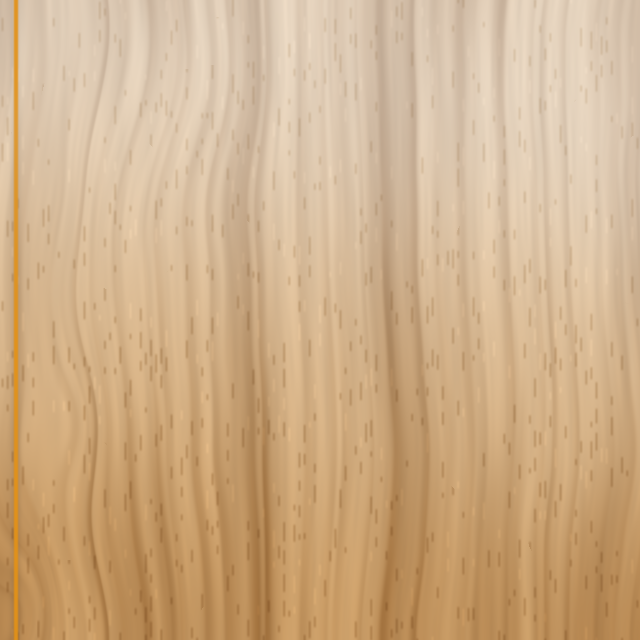
A WebGL 2 fragment shader for this texture:

```glsl
#version 300 es
precision highp float;
// Pale planed wood with vertical grain, fading from cream down to warm tan.
// A warped across-grain coordinate carries soft veins and broad bands;
// stretched noise adds fibres, hashed cells add pores, and one seam glows amber.

uniform vec2 u_resolution;
out vec4 fragColor;

const vec3 CREAM = vec3(0.905, 0.835, 0.750);
const vec3 HONEY = vec3(0.855, 0.725, 0.565);
const vec3 TAN = vec3(0.815, 0.640, 0.425);
const vec3 AMBER = vec3(0.890, 0.570, 0.090);
const vec3 VEIN_PALE = vec3(0.850, 0.815, 0.790);  // tint of dark grain, top
const vec3 VEIN_DEEP = vec3(0.790, 0.715, 0.600);  // tint of dark grain, bottom
const int VEINS = 27;
const int KNOTS = 6;
const float BAND_DEPTH = 0.62;
const float FIBRE_DEPTH = 0.035;
const vec2 PORE_CELLS = vec2(125.0, 25.0);
const float PORE_SHARE = 0.16;
const float SEAM_X = 0.025;
const float SEAM_HALF = 0.0028;

float hash(vec2 p) {
    vec3 q = fract(vec3(p.xyx) * 0.1031);
    q += dot(q, q.yzx + 33.33);
    return fract((q.x + q.y) * q.z);
}

float noise(vec2 p) {
    vec2 cell = floor(p), f = fract(p);
    f = f * f * (3.0 - 2.0 * f);
    return mix(mix(hash(cell), hash(cell + vec2(1, 0)), f.x),
               mix(hash(cell + vec2(0, 1)), hash(cell + vec2(1, 1)), f.x), f.y);
}

// Across-grain coordinate: straighter in the middle, bulging at side knots.
float grainCoord(vec2 p) {
    float side = smoothstep(0.15, 0.45, abs(p.x - 0.53));
    float u = p.x + mix(0.045, 0.085, side) * (noise(p * vec2(3.5, 3.2) + 17.0) - 0.5);
    u += 0.012 * (noise(p * vec2(6.0, 7.0) + 41.0) - 0.5);
    for (int i = 0; i < KNOTS; i++) {
        float k = float(i);
        float across = 0.22 * hash(vec2(k, 71.0));
        float x = mod(k, 2.0) < 0.5 ? 0.03 + across : 1.02 - across;
        float y = (k + hash(vec2(k, 83.0))) / float(KNOTS);
        vec2 d = (p - vec2(x, y)) / vec2(0.048, 0.105);
        u += mix(-0.045, 0.045, hash(vec2(k, 97.0))) * exp(-dot(d, d));
    }
    return u;
}

// Soft lines with one crisp flank and one long flank.
float veins(float u, float y, float stretch) {
    float sum = 0.0;
    for (int i = -2; i < VEINS + 2; i++) {
        float k = float(i) + 10.0;
        float centre = (float(i) + 0.1 + 0.8 * hash(vec2(k, 3.0))) / float(VEINS);
        float width = mix(0.0035, 0.0085, hash(vec2(k, 11.0))) * stretch;
        float strength = mix(0.22, 0.95, pow(hash(vec2(k, 23.0)), 1.4));
        strength *= 0.65 + 0.5 * noise(vec2(k * 7.0, y * 4.0));
        float d = u - centre;
        float flank = hash(vec2(k, 31.0)) < 0.5 ? d : -d;
        d /= width * (flank > 0.0 ? 1.7 : 0.75);
        sum += strength * exp(-d * d);
    }
    return min(sum, 1.2);
}

// Short upright dashes: x holds dark pores, y holds pale flecks.
vec2 pores(vec2 p, float pixel) {
    vec2 q = p * PORE_CELLS;
    float column = floor(q.x);
    q.y += 9.0 * hash(vec2(column, 5.0));
    vec2 id = vec2(column, floor(q.y));
    vec2 d = abs(fract(q) - 0.5);
    float reach = mix(0.18, 0.46, hash(id + 19.0));
    float soft = 0.16 + pixel * PORE_CELLS.x * 0.5;
    float dash = 1.0 - smoothstep(0.24 - soft, 0.24 + soft, d.x);
    dash *= 1.0 - smoothstep(reach - 0.16, reach, d.y);
    float pick = hash(id + 57.0);
    float patchy = PORE_SHARE * (0.4 + 1.2 * noise(p * vec2(9.0, 5.0)));
    return dash * vec2(step(pick, patchy), step(0.93, pick));
}

void main() {
    vec2 p = gl_FragCoord.xy / u_resolution;
    float pixel = 1.0 / u_resolution.x;

    // Light falls off down the board, a little sooner on the left
    float light = p.y + 0.14 * (p.x - 0.5) + 0.06 * (noise(p * vec2(4.0, 3.0)) - 0.5);
    vec3 colour = mix(TAN, HONEY, smoothstep(0.0, 0.52, light));
    colour = mix(colour, CREAM, smoothstep(0.40, 0.92, light));
    vec3 veinTint = mix(VEIN_DEEP, VEIN_PALE, smoothstep(0.1, 0.8, light));

    // Veins and broad bands follow the warped grain
    float u = grainCoord(p);
    vec2 slope = vec2(dFdx(u), dFdy(u)) * u_resolution;
    float grain = veins(u, p.y, clamp(length(slope), 0.4, 1.4));
    float band = noise(vec2(u * 13.0, p.y * 1.6 + 4.0));
    band = 0.65 * band + 0.35 * noise(vec2(u * 48.0, p.y * 1.3));
    grain = 0.72 * grain + BAND_DEPTH * smoothstep(0.35, 0.85, band);
    colour *= mix(vec3(1.0), veinTint, min(grain, 1.25));

    // Fibres and pores
    float fibre = noise(vec2(u * 170.0, p.y * 9.0)) + noise(vec2(p.x * 90.0, p.y * 5.0 + 8.0)) - 1.0;
    colour *= 1.0 + FIBRE_DEPTH * fibre;
    vec2 dashes = pores(p, pixel) * mix(1.0, 0.55, smoothstep(0.3, 0.9, light));
    colour *= mix(vec3(1.0), vec3(0.87, 0.82, 0.74), 0.8 * dashes.x);
    colour *= 1.0 + 0.05 * dashes.y;

    // Shaded lower corners and the amber seam
    float corner = smoothstep(0.36, 0.54, abs(p.x - 0.5)) * (1.0 - smoothstep(0.0, 0.45, p.y));
    colour *= mix(vec3(1.0), vec3(0.86, 0.80, 0.70), corner);
    float seam = abs(p.x - SEAM_X);
    colour *= 1.0 - 0.10 * exp(-seam * seam / 0.00006);
    float glow = 1.0 - smoothstep(SEAM_HALF - pixel, SEAM_HALF + 1.5 * pixel, seam);
    colour = mix(colour, AMBER, glow * (0.75 + 0.2 * noise(vec2(p.y * 9.0, 2.0))));
    fragColor = vec4(colour, 1.0);
}
```
